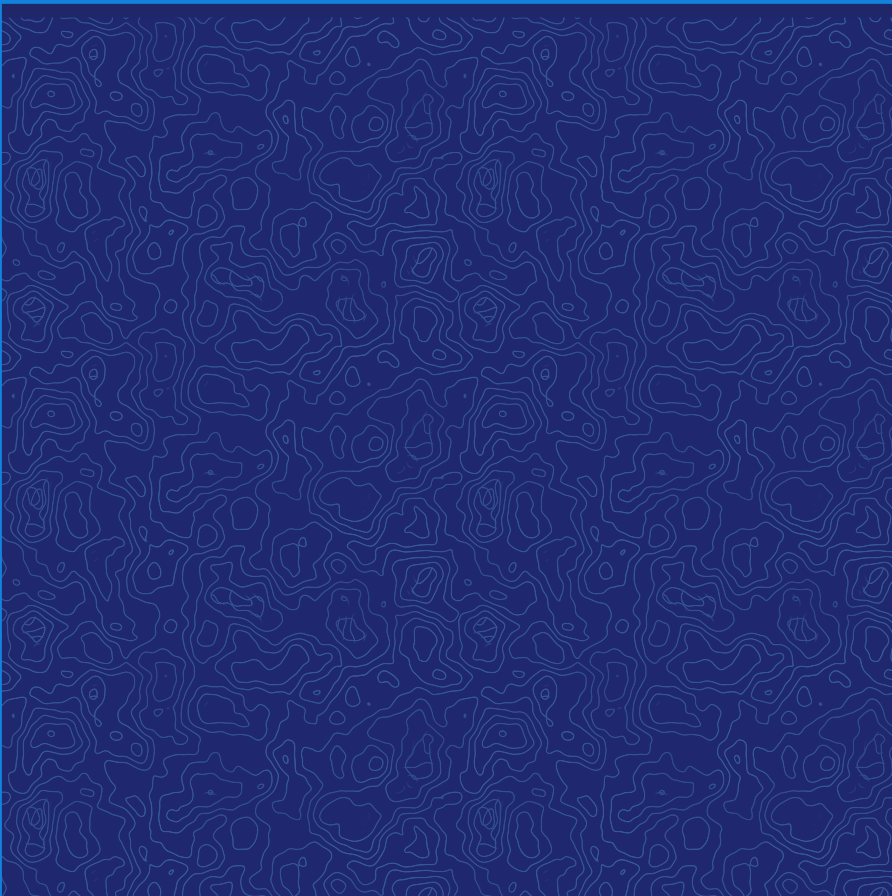
A WebGL 2 fragment shader for this pattern:

```glsl
#version 300 es
precision highp float;
// Faint contour-map lines on navy, in a repeating tile, with a bright top and left edge.

uniform vec2 u_resolution;
out vec4 outColor;

// Lengths are fractions of the canvas height.
const vec2  TILE        = vec2(0.504, 0.357);  // about 2 across, 2.8 down
const vec2  BASE_CELLS  = vec2(7.0, 5.0);      // noise cells per tile
const int   OCTAVES     = 3;
const float GAIN        = 0.36;                // amplitude step per octave
const float LEVELS      = 5.6;                 // contour lines per unit of height
const float LINE_WIDTH  = 0.00145;
const float SLOPE_STEP  = 0.0006;
const float TOP_EDGE    = 0.0042;
const float LEFT_EDGE   = 0.0020;
const float PLAIN_BAND  = 0.0195;              // unlined strip below the top, edge included
const float TERRAIN_SEED = 17.0;
const float SUMMIT_SEED  = 53.0;
const float INK_SEED     = 91.0;

const vec3 NAVY      = vec3(0.122, 0.153, 0.435);
const vec3 BAND_NAVY = vec3(0.122, 0.153, 0.410);
const vec3 LINE_BLUE = vec3(0.205, 0.345, 0.585);
const vec3 EDGE_BLUE = vec3(0.070, 0.510, 0.860);

// Integer hash to a value in 0..1.
float hash(vec2 cell, float seed) {
    uvec3 v = uvec3(cell, seed) * 1664525u + 1013904223u;
    v.x += v.y * v.z; v.y += v.z * v.x; v.z += v.x * v.y;
    v ^= v >> 16u;
    v.x += v.y * v.z; v.y += v.z * v.x; v.z += v.x * v.y;
    return float(v.z >> 8u) / 16777216.0;
}

// Slope of one corner, projected on the offset from it.
float corner(vec2 cell, vec2 offset, vec2 period, float seed) {
    float angle = 6.28319 * hash(mod(cell, period), seed);
    return dot(vec2(cos(angle), sin(angle)), offset);
}

// Gradient noise that wraps after a whole number of cells.
float tiledNoise(vec2 p, vec2 period, float seed) {
    vec2 i = floor(p), f = p - i;
    vec2 w = f * f * f * (f * (f * 6.0 - 15.0) + 10.0);
    vec2 e = vec2(1.0, 0.0);
    float low  = mix(corner(i, f, period, seed), corner(i + e.xy, f - e.xy, period, seed), w.x);
    float high = mix(corner(i + e.yx, f - e.yx, period, seed),
                     corner(i + e.xx, f - e.xx, period, seed), w.x);
    return mix(low, high, w.y);
}

// Sum of octaves; each is shifted so their lattices do not line up.
float terrain(vec2 p, float seed) {
    float height = 0.0, amplitude = 1.0;
    vec2 cells = BASE_CELLS;
    for (int i = 0; i < OCTAVES; i++) {
        float k = float(i);
        height += amplitude * tiledNoise(p / TILE * cells + 0.37 * k, cells, seed + k);
        amplitude *= GAIN;
        cells *= 2.0;
    }
    return height;
}

// Even-width contour lines: distance to the nearest level over the local slope.
float contours(vec2 p, float height, float seed, float pixel) {
    vec2 s = vec2(SLOPE_STEP, 0.0);
    vec2 slope = vec2(terrain(p + s.xy, seed), terrain(p + s.yx, seed)) - height;
    float steepness = max(length(slope) / SLOPE_STEP * LEVELS, 12.0);
    float dist = abs(fract(height * LEVELS) - 0.5) / steepness;
    float reach = 0.5 * max(LINE_WIDTH, pixel);
    float thinness = min(LINE_WIDTH / pixel, 1.0);
    return thinness * (1.0 - smoothstep(reach - 0.5 * pixel, reach + 0.5 * pixel, dist));
}

void main() {
    float pixel = 1.0 / u_resolution.y;
    vec2 p = gl_FragCoord.xy * pixel;
    float fromTop = 1.0 - p.y;

    // Main contours, with a few crossing strokes on the summits.
    float height = terrain(p, TERRAIN_SEED);
    float lines = contours(p, height, TERRAIN_SEED, pixel);
    float summit = smoothstep(0.38, 0.46, height);
    float strokes = contours(p, terrain(p, SUMMIT_SEED), SUMMIT_SEED, pixel);
    lines = max(lines, strokes * summit);

    // Uneven ink strength across the tile.
    float ink = 0.9 + 0.4 * tiledNoise(p / TILE * BASE_CELLS, BASE_CELLS, INK_SEED);
    vec3 color = mix(NAVY, LINE_BLUE, clamp(lines * ink, 0.0, 1.0));

    // Plain strip, then the bright top and left edges.
    float soft = 0.5 * pixel;
    color = mix(BAND_NAVY, color, smoothstep(PLAIN_BAND - soft, PLAIN_BAND + soft, fromTop));
    float edge = max(1.0 - smoothstep(TOP_EDGE - soft, TOP_EDGE + soft, fromTop),
                     1.0 - smoothstep(LEFT_EDGE - soft, LEFT_EDGE + soft, p.x));
    outColor = vec4(mix(color, EDGE_BLUE, edge), 1.0);
}
```
